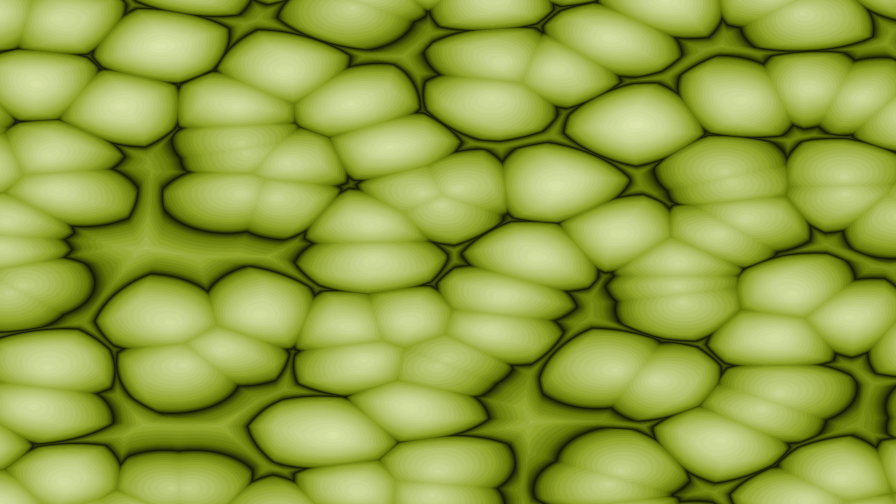
Write a WebGL 2 fragment shader that draws this texture.

```glsl
#version 300 es
precision highp float;
// Pillow-like olive cells with dark creases and star-shaped gaps between them.
// Loosely scattered points give the nearest two distances; their weighted
// difference is folded at zero, then coloured by a softly banded ramp.

uniform vec2 u_resolution;
out vec4 fragColor;

const float GRID = 6.5;           // grid squares across each canvas side
const int POINTS_PER_SQUARE = 2;
const float CREASE_RADIUS = 0.48; // seams farther out than this open into gaps
const float FACETING = 0.6;       // how strongly cells become polygons
const float GAP_DEPTH = 0.6;      // brightness of gaps relative to cells
const float BANDS = 4.0;          // tone steps between neighbouring colours
const int TONES = 8;

const float LEVELS[TONES] = float[TONES](
    0.0, 0.008, 0.026, 0.058, 0.17, 0.36, 0.58, 0.95);

const vec3 RAMP[TONES] = vec3[TONES](
    vec3(0.07, 0.09, 0.01), vec3(0.14, 0.17, 0.02),
    vec3(0.25, 0.30, 0.02), vec3(0.39, 0.47, 0.02),
    vec3(0.56, 0.64, 0.16), vec3(0.69, 0.75, 0.40),
    vec3(0.78, 0.83, 0.56), vec3(0.86, 0.90, 0.67));

vec2 hash2(vec2 p) {
    vec2 q = vec2(dot(p, vec2(127.1, 311.7)), dot(p, vec2(269.5, 183.3)));
    return fract(sin(q) * 43758.5453);
}

// Distances to the nearest and second nearest scattered point
vec2 nearestTwo(vec2 p) {
    vec2 square = floor(p);
    vec2 nearest = vec2(9.0);
    for (int y = -2; y <= 2; y++) {
        for (int x = -2; x <= 2; x++) {
            vec2 id = square + vec2(x, y);
            for (int k = 0; k < POINTS_PER_SQUARE; k++) {
                vec2 site = id + hash2(id + float(k) * vec2(37.3, 71.9));
                float d = distance(p, site);
                nearest.y = min(nearest.y, max(nearest.x, d));
                nearest.x = min(nearest.x, d);
            }
        }
    }
    return nearest;
}

// Height of the surface, folded upward where it sinks below zero
float foldedCells(vec2 p, float radius, float faceting, float gapDepth) {
    vec2 d = nearestTwo(p);
    float height = radius - d.x + faceting * (d.y - d.x);
    return max(height, -height * gapDepth);
}

// Piecewise ramp with softened contour bands
vec3 shade(float height) {
    float tone = 0.0;
    for (int i = 1; i < TONES; i++) {
        float span = LEVELS[i] - LEVELS[i - 1];
        tone += clamp((height - LEVELS[i - 1]) / span, 0.0, 1.0);
    }
    float banded = floor(tone * BANDS + 0.5) / BANDS;
    tone = mix(tone, banded, 0.7);
    vec3 color = RAMP[0];
    for (int i = 1; i < TONES; i++) {
        color = mix(color, RAMP[i], clamp(tone - float(i - 1), 0.0, 1.0));
    }
    return color;
}

void main() {
    // Four samples per pixel smooth the thin creases
    vec3 sum = vec3(0.0);
    for (int s = 0; s < 4; s++) {
        vec2 offset = vec2(s % 2, s / 2) * 0.5 - 0.25;
        vec2 p = (gl_FragCoord.xy + offset) / u_resolution * GRID;
        sum += shade(foldedCells(p, CREASE_RADIUS, FACETING, GAP_DEPTH));
    }
    fragColor = vec4(sum * 0.25, 1.0);
}
```
